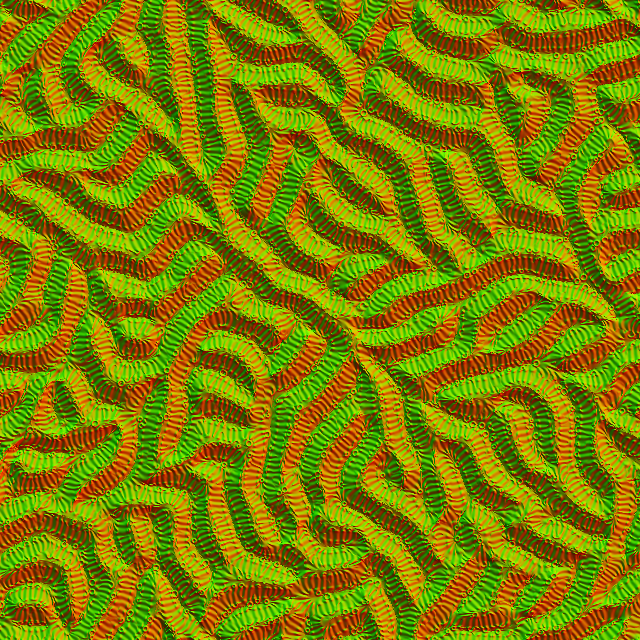
A three.js fragment shader for this texture map:

```glsl
varying vec2 vUv;

const float TAU = 6.2831853;
const int WAVES = 40;
const float FOLD_PERIOD = 0.066;
const float FOLD_SLOPE = 0.8;
const float GRAIN_STRENGTH = 1.3;
const float GRAIN_SCALE = 4.0;
const float WARP_AMOUNT = 0.006;
const float WARP_SCALE = 9.0;
const float RIB_PERIOD = 0.0094;
const float RIB_CELL = 0.015;
const float RIB_HEIGHT = 0.00125;
const float BEAD_HEIGHT = 0.0030;
const float BEAD_LEVEL = 0.85;
const float BEAD_WIDTH = 0.21;
const float RING_CELL = 0.0145;
const float RING_RADIUS = 0.0038;
const float RING_WIDTH = 0.0016;
const float RING_HEIGHT = 0.0034;
const float SAMPLE_STEP = 0.0006;

vec2 hash2(vec2 p) {
  vec3 q = fract(vec3(p.xyx) * vec3(0.1031, 0.1030, 0.0973));
  q += dot(q, q.yzx + 33.33);
  return fract((q.xx + q.yz) * q.zy);
}

float cornerSlope(vec2 cell, vec2 offset) {
  float a = TAU * hash2(cell + 40.0).x;
  return dot(vec2(cos(a), sin(a)), offset);
}

float gradientNoise(vec2 p) {
  vec2 i = floor(p), f = fract(p), e = vec2(1.0, 0.0);
  vec2 u = f * f * f * (f * (f * 6.0 - 15.0) + 10.0);
  return mix(mix(cornerSlope(i, f), cornerSlope(i + e, f - e), u.x),
             mix(cornerSlope(i + e.yx, f - e.yx), cornerSlope(i + 1.0, f - 1.0), u.x), u.y);
}

// Labyrinth of even width: xy = downhill axis, z = phase from valley to crest
vec3 labyrinth(vec2 p) {
  vec2 q = p * TAU / FOLD_PERIOD;
  float grain = 0.8 + 4.5 * gradientNoise(p * GRAIN_SCALE + 11.0);
  float value = 0.0;
  vec2 slope = vec2(0.0);
  for (int i = 0; i < WAVES; i++) {
    vec2 h = hash2(vec2(float(i) + 3.0, 17.0));
    float angle = 0.5 * TAU * (float(i) + h.x) / float(WAVES);
    float weight = exp(GRAIN_STRENGTH * cos(2.0 * (angle - grain)));
    vec2 k = vec2(cos(angle), sin(angle)) * (0.92 + 0.16 * fract(h.x * 7.3));
    float phase = dot(k, q) + TAU * h.y;
    value += weight * cos(phase);
    slope -= weight * k * sin(phase);
  }
  float steepness = length(slope) + 0.0001;
  return vec3(slope / steepness, atan(value, steepness));
}

// Ribs that run downhill, with an even wave so that crests stay joined
float ribs(vec2 p, vec2 tangent) {
  vec2 base = floor(p / RIB_CELL);
  vec2 sum = vec2(0.0);
  for (int y = -1; y <= 1; y++) {
    for (int x = -1; x <= 1; x++) {
      vec2 cell = base + vec2(float(x), float(y));
      vec2 d = p - (cell + hash2(cell + 90.0)) * RIB_CELL;
      float fade = max(0.0, 1.0 - dot(d, d) / (RIB_CELL * RIB_CELL));
      float a = dot(d, tangent) * TAU / RIB_PERIOD;
      sum += fade * fade * vec2(cos(a), sin(a));
    }
  }
  return sum.x / sqrt(dot(sum, sum) + 0.02);
}

// Scattered small craters
float rings(vec2 p) {
  vec2 base = floor(p / RING_CELL);
  float height = 0.0;
  for (int y = -1; y <= 1; y++) {
    for (int x = -1; x <= 1; x++) {
      vec2 cell = base + vec2(float(x), float(y));
      vec2 h = hash2(cell + 200.0);
      float radius = RING_RADIUS * (0.5 + 0.75 * fract(h.x * 13.7));
      float d = length(p - (cell + 0.15 + 0.7 * h) * RING_CELL) - radius;
      float present = step(0.15, fract(h.y * 17.3));
      height = max(height, present * exp(-d * d / (RING_WIDTH * RING_WIDTH)));
    }
  }
  return height;
}

float surface(vec2 p) {
  vec2 w = p * WARP_SCALE;
  vec2 warp = vec2(gradientNoise(w), gradientNoise(w + 31.0));
  vec3 fold = labyrinth(p + WARP_AMOUNT * warp);
  float rib = ribs(p, vec2(-fold.y, fold.x));
  float level = abs(fold.z);

  // Bead chains follow the contours between slope and crest
  float offset = (level - BEAD_LEVEL - 0.3 * warp.x) / BEAD_WIDTH;
  float chain = exp(-offset * offset);
  float crest = smoothstep(0.85, 1.15, level + 0.3 * warp.y);

  float height = FOLD_SLOPE * fold.z * FOLD_PERIOD / TAU;
  height += RIB_HEIGHT * rib * (1.0 - 0.6 * crest);
  height += BEAD_HEIGHT * chain * (0.5 + 0.4 * rib);
  height += RING_HEIGHT * crest * rings(p);
  return height;
}

void main() {
  vec2 p = vUv + 0.37;
  float h = surface(p);
  vec2 slope = vec2(surface(p + vec2(SAMPLE_STEP, 0.0)) - h,
                    surface(p + vec2(0.0, SAMPLE_STEP)) - h) / SAMPLE_STEP;
  vec2 normal = -slope / sqrt(1.0 + dot(slope, slope));
  gl_FragColor = vec4(0.5 + 0.5 * normal, 0.0, 1.0);
}
```
